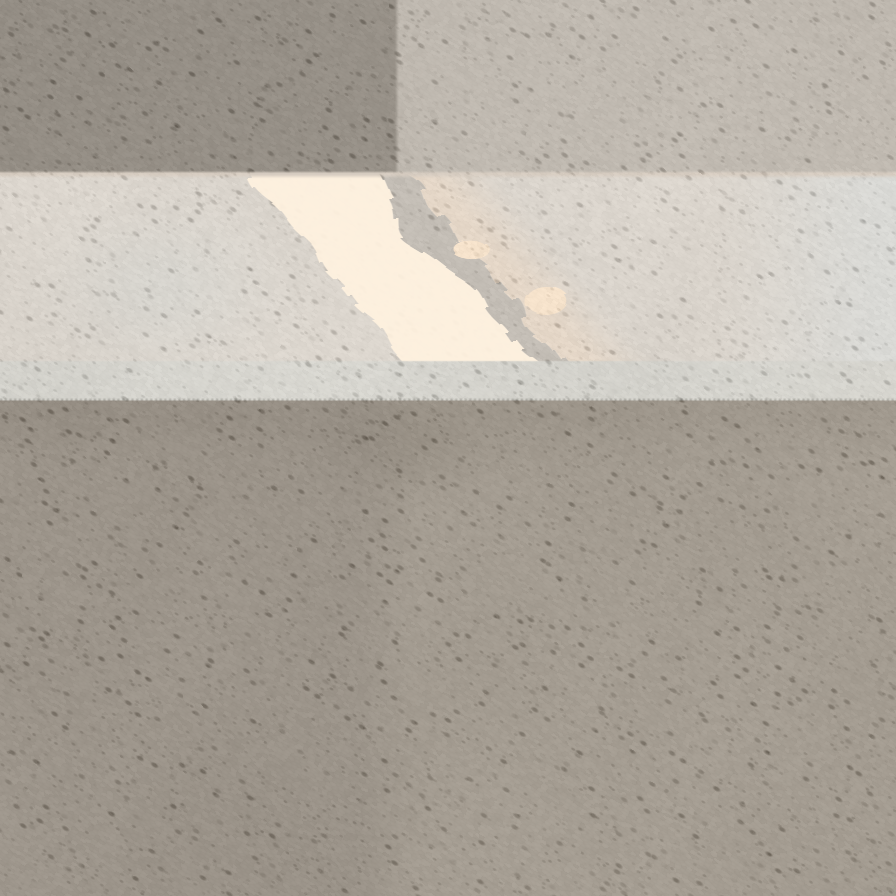
Reproduce this background procedurally as a WebGL 1 fragment shader.

```glsl
precision highp float;
// Layered stone slabs: two upper panels, a pale ledge crossed by a slanted
// cream light streak, and a broad taupe slab below. Cellular noise makes the
// pits and grain; layered sines make the torn streak edges and soft mottling.
uniform vec2 u_resolution;

vec2 hash2(vec2 p) {
  vec3 q = fract(p.xyx * vec3(0.1031, 0.103, 0.0973));
  q += dot(q, q.yzx + 33.33);
  return fract((q.xx + q.yz) * q.zy);
}

// Distance to the nearest cell point, and a random value for that cell.
vec2 cellular(vec2 p) {
  vec2 base = floor(p);
  vec2 nearest = vec2(9.0, 0.0);
  for (int j = -1; j <= 1; j++) {
    for (int i = -1; i <= 1; i++) {
      vec2 cell = base + vec2(float(i), float(j));
      vec2 seed = hash2(cell + 200.0);
      float d = length(cell + 0.15 + 0.7 * seed - p);
      if (d < nearest.x) nearest = vec2(d, hash2(cell + 417.0).x);
    }
  }
  return nearest;
}

// Slow blotches, about -1 to 1.
float mottle(vec2 p) {
  float a = sin(p.x * 9.0 + 2.0 * sin(p.y * 7.0 + 1.0));
  float b = sin(p.y * 17.0 - p.x * 8.0 + 1.5 * sin(p.x * 21.0));
  return 0.5 * (a + b);
}

// Torn outline: slow waves with small steps along the streak.
float torn(float along, float seed) {
  float wave = sin(along * 47.0 + seed) + 0.6 * sin(along * 113.0 + seed * 2.3);
  float chip = hash2(vec2(floor(along * 85.0), seed)).x - 0.5;
  return 0.0035 * wave + 0.009 * chip;
}

// Soft elliptical spot, 1 at its centre.
float spot(vec2 p, vec2 centre, vec2 size) {
  vec2 q = (p - centre) / size;
  return exp(-dot(q, q));
}

void main() {
  vec2 uv = gl_FragCoord.xy / u_resolution;
  float px = 1.0 / min(u_resolution.x, u_resolution.y);
  float soft = max(px, 0.0012);
  float blotch = mottle(uv);

  // Upper panels
  vec3 darkPanel = vec3(0.585, 0.56, 0.525) + 0.03 * (uv.x - 0.2);
  vec3 palePanel = vec3(0.75, 0.725, 0.69) + 0.008 * blotch;
  vec3 color = mix(darkPanel, palePanel, smoothstep(-0.003, 0.003, uv.x - 0.443));

  // Lower slab, slightly darker at left and under the ledge
  vec3 slab = mix(vec3(0.61, 0.58, 0.54), vec3(0.643, 0.613, 0.57),
                  smoothstep(0.38, 0.48, uv.x));
  slab += 0.008 * blotch;
  slab -= 0.035 * spot(uv, vec2(0.46, 0.5), vec2(0.1, 0.05));
  slab -= 0.02 * smoothstep(0.47, 0.553, uv.y);

  // Pale ledge with warm and cool stains
  vec3 ledge = vec3(0.855, 0.832, 0.8) + 0.01 * blotch;
  ledge = mix(ledge, vec3(0.83, 0.83, 0.81), 0.6 * spot(uv, vec2(0.18, 0.68), vec2(0.1, 0.07)));
  ledge = mix(ledge, vec3(0.85, 0.85, 0.835), smoothstep(0.78, 1.0, uv.x));

  // Slanted streak: across runs over its width, along down its length
  float across = uv.x + 0.84 * (uv.y - 0.7);
  float along = uv.y - 0.3 * uv.x;
  float narrow = 0.026 * spot(uv, vec2(uv.x, 0.735), vec2(1.0, 0.04));
  float left = across - 0.366 - torn(along, 3.0);
  float right = across - 0.509 + narrow - torn(along, 8.0);
  float greyEnd = across - 0.542 - 1.5 * torn(along, 15.0);
  float peach = smoothstep(-soft, soft, greyEnd) * (1.0 - smoothstep(0.555, 0.65, across));
  ledge = mix(ledge, vec3(0.91, 0.845, 0.775), 0.75 * peach);
  float grey = smoothstep(-soft, soft, right) * smoothstep(soft, -soft, greyEnd);
  ledge = mix(ledge, vec3(0.765, 0.742, 0.71), grey);
  float flakes = spot(uv, vec2(0.525, 0.722), vec2(0.024, 0.012))
               + spot(uv, vec2(0.61, 0.664), vec2(0.026, 0.018));
  flakes += 12.0 * torn(along, 21.0);
  ledge = mix(ledge, vec3(0.96, 0.885, 0.795), smoothstep(0.42, 0.48, flakes));
  float cream = smoothstep(-soft, soft, left) * smoothstep(soft, -soft, right);
  ledge = mix(ledge, vec3(0.99, 0.94, 0.87), cream);

  // Cool front lip and bright top rim
  vec3 lip = vec3(0.835, 0.83, 0.805) + 0.01 * blotch;
  ledge = mix(lip, ledge, smoothstep(-soft, soft, uv.y - 0.597));
  ledge = mix(ledge, vec3(0.84, 0.8, 0.755), smoothstep(0.8, 0.806, uv.y));
  float aboveSlab = smoothstep(-soft, soft, uv.y - 0.553);
  float belowPanels = smoothstep(0.002, -0.002, uv.y - 0.808);
  color = mix(color, ledge, belowPanels);
  color = mix(slab, color, aboveSlab);

  // Beaded seam under the lip
  float beads = 0.5 + 0.5 * sin(uv.x * 1200.0);
  color -= 0.12 * beads * smoothstep(0.0025, 0.0, abs(uv.y - 0.554));

  // Slanted pits and fine grain, hidden where the cream is brightest
  vec2 tilted = mat2(0.84, 0.54, -0.54, 0.84) * uv;
  tilted = vec2(0.84 * uv.x - 0.54 * uv.y, 0.54 * uv.x + 0.84 * uv.y);
  vec2 pit = cellular(tilted * vec2(58.0, 110.0));
  vec2 fleck = cellular(tilted * vec2(110.0, 190.0) + 31.0);
  vec2 grain = cellular(tilted * vec2(150.0, 300.0) + 77.0);
  float cover = 1.0 - 0.92 * cream * belowPanels * step(0.597, uv.y);
  float pits = smoothstep(0.36, 0.1, pit.x) * smoothstep(0.72, 1.0, pit.y);
  float flecks = smoothstep(0.4, 0.1, fleck.x) * smoothstep(0.75, 1.0, fleck.y);
  color -= cover * (0.15 * pits + 0.08 * flecks);
  color += cover * (0.03 * (grain.y - 0.5) + 0.02 * (0.45 - grain.x));
  gl_FragColor = vec4(clamp(color, 0.0, 1.0), 1.0);
}
```
